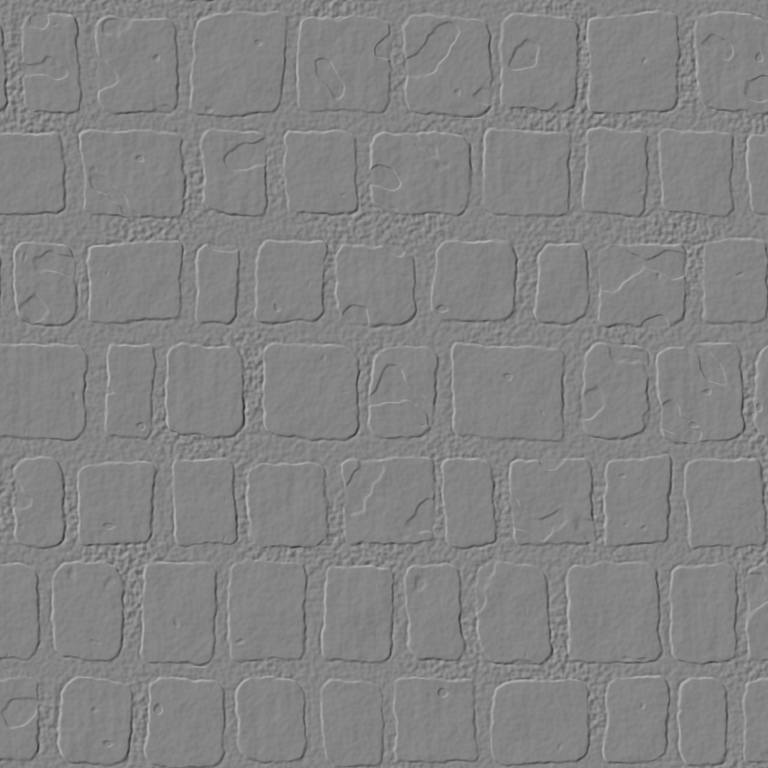
A Shadertoy shader for this texture map:

```glsl
// Grey embossed cobblestone paving: seven rows of uneven, chipped setts in gritty mortar.
// A height field is built from warped rounded boxes and gradient noise, then
// shaded by its slope towards a light at the upper left.

float hash(vec2 p) {
    vec3 q = fract(vec3(p.xyx) * 0.1031);
    q += dot(q, q.yzx + 33.33);
    return fract((q.x + q.y) * q.z);
}

vec2 gradientAt(vec2 cell) {
    float angle = 6.2832 * hash(cell + 17.0);
    return vec2(cos(angle), sin(angle));
}

float noise(vec2 p) {
    vec2 i = floor(p), f = p - i;
    vec2 u = f * f * f * (f * (f * 6.0 - 15.0) + 10.0);
    vec2 r = vec2(1.0, 0.0);
    float low = mix(dot(gradientAt(i), f), dot(gradientAt(i + r), f - r), u.x);
    float high = mix(dot(gradientAt(i + r.yx), f - r.yx), dot(gradientAt(i + 1.0), f - 1.0), u.x);
    return mix(low, high, u.y);
}

// Uneven joint position between stones, wrapping after a full row
float jointAt(float i, float row, float count) {
    return i + 0.44 * (hash(vec2(mod(i, count), row * 7.0 + 3.0)) - 0.5);
}

// Signed distance to the stone in this cell; id identifies the stone
float stoneDistance(vec2 p, out vec2 id) {
    // Per row: stone count, phase, half height as a share of the row
    const vec3 rows[7] = vec3[7](
        vec3(8, 0.05, 0.46), vec3(8, -0.12, 0.39), vec3(9, 0.0, 0.38), vec3(8, -0.2, 0.44),
        vec3(9, -0.05, 0.40), vec3(9, -0.35, 0.46), vec3(9, -0.25, 0.40));
    float down = (1.0 - p.y) * 7.0 - 0.08;
    float row = mod(floor(down), 7.0);
    vec3 style = rows[int(row)];
    float count = style.x;

    float x = p.x * count - style.y;
    float i = floor(x);
    if (x < jointAt(i, row, count)) i -= 1.0;
    else if (x > jointAt(i + 1.0, row, count)) i += 1.0;
    id = vec2(mod(i, count), row);

    float left = jointAt(i, row, count) / count + 0.006 + 0.009 * hash(id + 21.0);
    float right = jointAt(i + 1.0, row, count) / count - 0.006 - 0.009 * hash(id + 43.0);
    vec2 halfSize = vec2(0.5 * (right - left), style.z / 7.0 - 0.004 * hash(id + 65.0));
    vec2 q = vec2(x / count - 0.5 * (left + right), (0.5 - fract(down)) / 7.0);
    q.y += 0.006 * (hash(id + 87.0) - 0.5);

    // Skewed sides and ragged outline
    q += q.yx * 0.14 * (vec2(hash(id + 11.0), hash(id + 31.0)) - 0.5);
    q += 0.005 * vec2(noise(p * 24.0 + 5.0), noise(p * 24.0 + 55.0));
    q += 0.0028 * vec2(noise(p * 75.0 + 9.0), noise(p * 75.0 + 95.0));
    float radius = 0.008 + 0.016 * hash(id + 53.0);
    vec2 b = abs(q) - halfSize + radius;
    return length(max(b, 0.0)) + min(max(b.x, b.y), 0.0) - radius;
}

float height(vec2 p) {
    vec2 id;
    float d = stoneDistance(p, id);
    float stone = 1.0 - smoothstep(-0.0025, 0.002, d);
    float seed = hash(id + 71.0);
    vec2 local = p + 3.0 * id;

    // Mortar grit, coarser in patches
    float patches = 0.5 + 0.9 * smoothstep(-0.15, 0.45, noise(p * 7.0 + 2.3));
    float mortar = 0.13 * patches * (noise(p * 105.0) + 0.75 * noise(p * 165.0 + 31.0));

    // Worn face: fine grain, gentle swells and brushed streaks
    float face = 0.15 + 0.12 * noise(p * 17.0 + 8.0);
    face += 0.035 * noise(p * 95.0 + 7.0) + 0.026 * noise(p * 160.0 + 77.0);
    face += 0.06 * noise(p * 38.0 + 19.0);
    face += 0.045 * step(0.6, seed) * noise(local * vec2(85.0, 14.0));

    // Broken ledges on some stones, sparse pits on all
    float chip = noise(local * (13.0 + 8.0 * seed) + 0.4);
    chip += 0.12 * noise(local * 60.0);
    face -= 0.13 * step(0.5, hash(id + 99.0)) * smoothstep(0.2, 0.28, chip);
    face -= 0.12 * smoothstep(0.46, 0.6, noise(p * 46.0 + 61.0));

    // Broken groove around each stone
    float groove = 0.09 * exp(-pow((d - 0.001) / 0.0028, 2.0));
    groove *= smoothstep(-0.2, 0.4, noise(p * 20.0 + 41.0));
    return mix(mortar, face, stone) - groove;
}

void mainImage(out vec4 fragColor, in vec2 fragCoord) {
    vec2 p = fragCoord / iResolution.xy;
    vec2 toLight = 0.0013 * normalize(vec2(-1.0, 0.8));
    float slope = height(p - toLight) - height(p + toLight);

    // Shadows bite harder than highlights
    slope *= slope < 0.0 ? 1.25 : 1.0;
    float grey = 0.517 + clamp(slope, -0.34, 0.15);
    fragColor = vec4(vec3(grey), 1.0);
}
```
